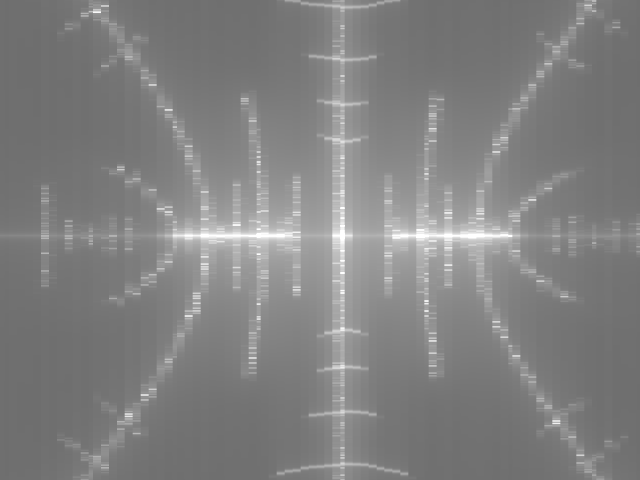
This background is drawn by a WebGL 1 fragment shader. Its source:

```glsl
precision highp float;
// Grey mirrored lattice of dashed columns, curved branches and a glowing axis.
uniform vec2 u_resolution;

const vec2 CENTER = vec2(0.535, 0.509);  // crossing point, share of the canvas
const float COLUMN = 0.0166;             // column width, in canvas heights
const float PERIOD = 0.1748;             // columns restart with a narrow one
const float SPINE_EDGE = 0.0047;         // right edge of the bright column
const float ROW = 0.0052;                // dash height
const float BASE_GREY = 0.432;
const float CENTER_GLOW = 0.085;
const float HALO_GAIN = 0.05;
const float BODY_GAIN = 0.085;
const float DASH_GAIN = 0.38;

float hash(vec2 p) {
  return fract(sin(dot(p, vec2(12.99, 78.23))) * 4375.85);
}

float bump(float d, float width) {
  return exp(-d * d / (width * width));
}

float below(float v, float limit, float soft) {
  return 1.0 - smoothstep(limit - soft, limit + soft, v);
}

// Middle of the column that holds x; the last one in each period is narrow.
float columnCenter(float x) {
  float t = x - SPINE_EDGE;
  float start = floor(t / PERIOD) * PERIOD;
  float left = floor((t - start) / COLUMN) * COLUMN;
  return SPINE_EDGE + start + 0.5 * (left + min(left + COLUMN, PERIOD));
}

// Sparse bright bars stacked in one column.
float dashes(float column, float y) {
  float id = floor(column / COLUMN * 2.0);
  float s = y / ROW + hash(vec2(id, 3.0));
  float f = fract(s);
  float bar = smoothstep(0.0, 0.3, f) * (1.0 - smoothstep(0.7, 1.0, f));
  return bar * pow(hash(vec2(id, floor(s))), 4.0);
}

// Hyperbola that crosses the axis at root: x = body, y = halo.
vec2 branch(vec2 p, float root, float bend, float reach) {
  float curve = sqrt(root * root + bend * p.y * p.y);
  float slope = bend * p.y / curve;
  float d = abs(p.x - curve) / sqrt(1.0 + slope * slope);
  return vec2(bump(d, 0.0105) * below(p.y, reach, 0.008),
              exp(-d / 0.05) * below(p.y, reach, 0.07));
}

float shade(vec2 q) {
  float column = columnCenter(q.x);
  float jitter = hash(vec2(floor(column / COLUMN * 2.0), 7.0)) - 0.5;
  vec2 p = vec2(abs(column), abs(q.y));
  vec2 bent = p + vec2(0.0, jitter * 0.018);

  // Main curved branches and upright bars
  vec2 light = branch(bent, 0.278, 0.81, 2.0) * vec2(0.8, 1.2);
  light += branch(bent, 0.347, 5.3, 0.142) * vec2(0.75, 0.6);
  light += branch(bent, 0.167, 0.14, 0.292) * vec2(0.85, 0.9);
  light += branch(bent, 0.220, 0.0, 0.113) * vec2(0.7, 0.4);
  light += branch(bent, 0.097, 0.0, 0.125) * vec2(0.7, 0.5);
  light += branch(bent, 0.615, 0.5, column < 0.0 ? 0.11 : 0.035) * vec2(0.6, 0.3);

  // Short posts along the axis, outer and inner
  for (int i = 0; i < 4; i++) {
    float n = float(i);
    float tall = 0.022 + 0.024 * hash(vec2(n, 5.0));
    light += branch(p, 0.442 + 0.042 * n, 0.0, tall) * vec2(0.5, 0.15);
    light += branch(p, 0.117 + 0.066 * n, 0.0, tall) * vec2(0.6, 0.3);
  }

  // Twigs crossing the outer diagonals
  for (int i = 0; i < 2; i++) {
    vec2 v = bent - vec2(0.46, 0.38) - 0.075 * float(i);
    float d = abs(v.y + 0.7 * v.x) / 1.22;
    light.x += 0.6 * bump(d, 0.008) * below(abs(v.x), 0.05, 0.01);
  }

  // Upright spine, brightest near the crossing
  float spine = bump(column + 0.004, 0.009);
  light.x += spine * (0.6 + 0.6 * exp(-p.y / 0.2));
  light.y += 1.1 * exp(-p.x / 0.09);
  float body = min(light.x, 1.25);
  float grey = BASE_GREY + CENTER_GLOW * exp(-6.0 * p.x * p.x - 14.0 * p.y * p.y);
  grey += HALO_GAIN * light.y + body * (BODY_GAIN + DASH_GAIN * dashes(column, q.y));
  grey += 0.045 * bump(p.x, 0.04) + 0.12 * spine * exp(-p.y / 0.2);

  // Curved ribs across the spine
  for (int i = 0; i < 4; i++) {
    float n = float(i);
    float rib = 0.197 + 0.069 * n + 0.0081 * n * n + 5.0 / (1.0 + n) * p.x * p.x;
    float span = below(p.x, 0.045 + 0.0035 * n * n * n, 0.012);
    float d = p.y - rib + jitter * 0.005;
    grey += span * (0.17 * bump(d, 0.0035) + 0.035 * exp(-abs(d) / 0.018));
  }

  // Axis: hot stretches on both sides, a spark in the middle
  float hot = smoothstep(0.09, 0.13, p.x) * below(p.x, 0.36, 0.04);
  hot *= 0.8 + 0.4 * jitter;
  float power = 0.1 + 0.55 * hot + 0.6 * bump(p.x, 0.014);
  grey += power * (0.55 * exp(-p.y / 0.005) + 0.2 * exp(-p.y / 0.028));
  grey += (0.015 + 0.035 * below(p.x, 0.35, 0.12)) * exp(-p.y / 0.1);
  return grey + 0.008 * jitter;
}

void main() {
  // Several samples across each pixel soften the column edges
  float grey = 0.0;
  for (int i = 0; i < 3; i++) {
    vec2 offset = vec2((float(i) - 1.0) / 3.0, 0.0);
    vec2 q = (gl_FragCoord.xy + offset - CENTER * u_resolution) / u_resolution.y;
    grey += shade(q) / 3.0;
  }
  gl_FragColor = vec4(vec3(min(grey, 1.0)), 1.0);
}
```
